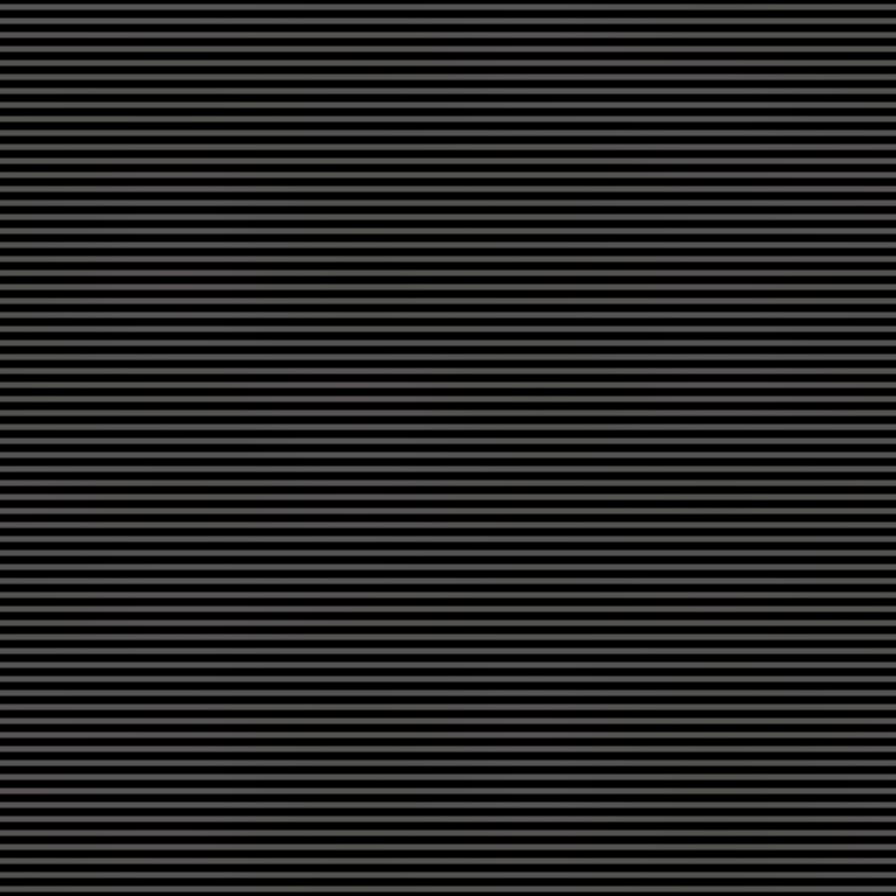
Write a WebGL 2 fragment shader that draws this texture.

```glsl
#version 300 es
precision highp float;
// Soft grey horizontal ridges on black, evenly stacked up the canvas.
// Each ridge is a smoothed band around the middle of a repeating cell,
// with a very faint drift in brightness and tint from hashed value noise.

uniform vec2 u_resolution;
out vec4 outColor;

const float RIDGE_COUNT = 64.0;    // ridges from bottom to top
const float BAND_HALF = 0.21;      // half width of a ridge, in cells
const float EDGE_SOFTNESS = 0.22;  // width of the fade at each edge, in cells
const vec3 GAP_COLOR = vec3(0.0);
const vec3 RIDGE_COLOR = vec3(0.335, 0.330, 0.325);
const vec3 TINT_DRIFT = vec3(0.006, -0.004, 0.006);
const vec2 DRIFT_SCALE = vec2(5.0, 9.0);
const float BRIGHTNESS_DRIFT = 0.03;

// Sine-free hash of a lattice point, from 0 to 1
float hash(vec2 p) {
    vec3 q = fract(p.xyx * vec3(0.1031, 0.1030, 0.0973));
    q += dot(q, q.yzx + 33.33);
    return fract((q.x + q.y) * q.z);
}

// Smooth value noise, from 0 to 1
float valueNoise(vec2 p) {
    vec2 cell = floor(p);
    vec2 t = smoothstep(0.0, 1.0, fract(p));
    float low = mix(hash(cell), hash(cell + vec2(1.0, 0.0)), t.x);
    float high = mix(hash(cell + vec2(0.0, 1.0)), hash(cell + vec2(1.0)), t.x);
    return mix(low, high, t.y);
}

// Coverage of the ridge in its cell; pixelSize is one pixel in cells
float ridge(float height, float pixelSize) {
    float distanceToAxis = abs(fract(height) - 0.5);
    float halfFade = 0.5 * max(EDGE_SOFTNESS, pixelSize);
    return 1.0 - smoothstep(BAND_HALF - halfFade, BAND_HALF + halfFade, distanceToAxis);
}

void main() {
    vec2 uv = gl_FragCoord.xy / u_resolution;
    float coverage = ridge(uv.y * RIDGE_COUNT, RIDGE_COUNT / u_resolution.y);

    // Slight unevenness of the grey
    float drift = 2.0 * valueNoise(uv * DRIFT_SCALE) - 1.0;
    vec3 ridgeColor = RIDGE_COLOR * (1.0 + BRIGHTNESS_DRIFT * drift) + TINT_DRIFT * drift;

    outColor = vec4(mix(GAP_COLOR, ridgeColor, coverage), 1.0);
}
```
